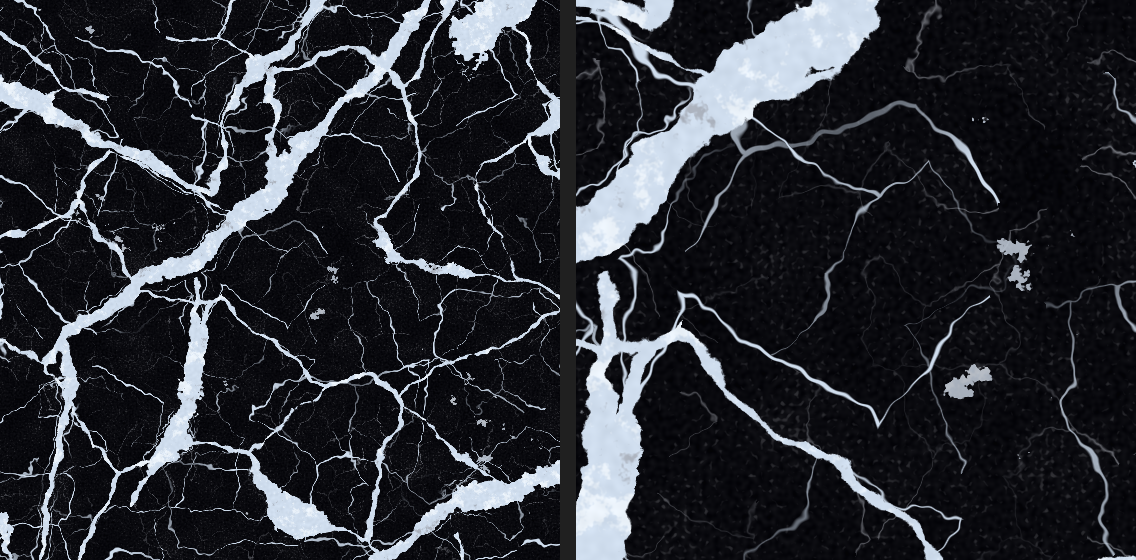
Left: the whole. Right: its middle third, enlarged.
Reproduce this texture procedurally as a three.js fragment shader.

```glsl
// Black marble crossed by ragged icy white veins and branching hairline cracks.
varying vec2 vUv;

const vec3 GROUND = vec3(0.033, 0.034, 0.052);
const vec3 HAIRLINE = vec3(0.50, 0.51, 0.54);
const vec3 STAIN = vec3(0.64, 0.66, 0.70);
const vec3 VEIN = vec3(0.81, 0.865, 0.93);
const vec3 VEIN_LIGHT = vec3(0.92, 0.95, 0.98);
const float EDGE = 0.0008;         // softness of every outline
const float WARP = 0.075;          // bending of the veins
const float BRANCH_SCALE = 4.4;    // cells across the canvas
const float BRANCH_WIDTH = 0.0050; // half widths
const float SWELL = 0.020;
const float TWIG_SCALE = 6.5;
const float TWIG_WIDTH = 0.0019;
const float FINE_SCALE = 11.0;
const float FINE_WIDTH = 0.0011;
const float HAIR_SCALE = 21.0;
const float HAIR_WIDTH = 0.0006;
const float SPECKLE = 0.13;        // brightness of the ground grain

vec2 hash2(vec2 p) {
  vec3 h = fract((p.xyx + 71.7) * vec3(0.1031, 0.1030, 0.0973));
  h += dot(h, h.yzx + 33.33);
  return fract((h.xx + h.yz) * h.zy);
}

float corner(vec2 cell, vec2 offset) {
  return dot(hash2(cell) * 2.0 - 1.0, offset);
}

// Gradient noise, about -0.6 to 0.6.
float noise(vec2 p) {
  vec2 i = floor(p), f = fract(p);
  vec2 u = f * f * f * (f * (f * 6.0 - 15.0) + 10.0);
  vec2 e = vec2(1.0, 0.0);
  return mix(mix(corner(i, f), corner(i + e.xy, f - e.xy), u.x),
             mix(corner(i + e.yx, f - e.yx), corner(i + e.xx, f - e.xx), u.x), u.y);
}

float fbm(vec2 p, float gain) {
  float sum = 0.0, amp = 1.0;
  for (int i = 0; i < 4; i++) {
    sum += amp * noise(p);
    p = mat2(2.1, 1.6, -1.6, 2.1) * p + 5.3;
    amp *= gain;
  }
  return sum;
}

vec2 warp(vec2 p, float freq, float amount) {
  return p + amount * vec2(fbm(p * freq + 3.7, 0.46), fbm(p * freq + 41.2, 0.46));
}

// Signed distance to a cell network whose edges are partly missing and vary in width.
float network(vec2 p, float scale, float width, float swell, float keep) {
  vec2 q = p * scale, base = floor(q), f = fract(q);
  vec2 nearest = vec2(9.0), home = vec2(0.0);
  for (int y = -1; y <= 1; y++) for (int x = -1; x <= 1; x++) {
    vec2 cell = vec2(float(x), float(y));
    vec2 r = cell + hash2(base + cell) - f;
    if (dot(r, r) < dot(nearest, nearest)) { nearest = r; home = cell; }
  }
  float d = 1.0;
  for (int y = -2; y <= 2; y++) for (int x = -2; x <= 2; x++) {
    vec2 cell = home + vec2(float(x), float(y));
    vec2 r = cell + hash2(base + cell) - f;
    vec2 across = r - nearest;
    vec2 chance = hash2(2.0 * base + cell + home + 17.0);
    if (dot(across, across) > 0.0001 && chance.x < keep) {
      float toEdge = dot(0.5 * (nearest + r), normalize(across)) / scale;
      d = min(d, toEdge - width * mix(0.35, 1.0, chance.y) - swell);
    }
  }
  return d;
}

// Tapered trunk vein from a to b.
float trunk(vec2 p, vec2 a, vec2 b, float startWidth, float endWidth, float rough) {
  vec2 ab = b - a;
  float t = clamp(dot(p - a, ab) / dot(ab, ab), 0.0, 1.0);
  return length(p - a - ab * t) - mix(startWidth, endWidth, t) * rough;
}

float cover(float d) { return 1.0 - smoothstep(-EDGE, EDGE, d); }

void main() {
  vec2 p = vUv;
  vec2 bent = warp(p, 3.2, WARP);

  // Trunk veins, mostly rising to the right
  float rough = 1.0 + 1.2 * fbm(p * 9.0 + 8.0, 0.6);
  float trunks = trunk(bent, vec2(0.07, -0.05), vec2(0.12, 0.40), 0.004, 0.010, rough);
  trunks = min(trunks, trunk(bent, vec2(0.12, 0.40), vec2(0.46, 0.67), 0.010, 0.021, rough));
  trunks = min(trunks, trunk(bent, vec2(0.46, 0.67), vec2(0.82, 1.04), 0.016, 0.008, rough));
  trunks = min(trunks, trunk(bent, vec2(0.60, -0.02), vec2(1.06, 0.18), 0.012, 0.029, rough));
  trunks = min(trunks, trunk(bent, vec2(-0.04, 0.84), vec2(0.36, 0.67), 0.017, 0.006, rough));
  trunks = min(trunks, trunk(bent, vec2(0.36, 0.67), vec2(0.56, 1.04), 0.005, 0.012, rough));
  trunks = min(trunks, trunk(bent, vec2(0.32, 0.52), vec2(0.35, 0.30), 0.002, 0.024, rough));
  trunks = min(trunks, trunk(bent, vec2(0.35, 0.30), vec2(0.25, 0.08), 0.026, 0.005, rough));
  trunks = min(trunks, trunk(bent, vec2(0.85, 0.92), vec2(0.91, 0.99), 0.030, 0.044, rough));

  // Branches with swollen ragged knots, and loose flecks
  float ragged = fbm(p * 50.0 + 4.0, 0.55);
  float swell = SWELL * smoothstep(0.18, 0.5, noise(p * 6.5 + 21.0) + 0.2 * ragged);
  swell += 0.0025 * noise(p * 14.0 + 9.0);
  float branches = network(bent + 2.3, BRANCH_SCALE, BRANCH_WIDTH, swell, 0.82);
  float veins = min(trunks, branches) + 0.0045 * ragged;
  float gate = 0.5 * smoothstep(0.25, 0.05, noise(p * 4.0 + 63.0));
  float flecks = smoothstep(0.36, 0.40, fbm(p * 26.0 + 6.0, 0.5) - gate);

  // Cracks of three sizes, and strands running beside the trunks
  float beading = 0.0014 * noise(p * 34.0 + 2.0);
  float near = smoothstep(0.06, 0.0, veins);
  float twigs = cover(network(warp(p, 4.5, 0.062) + 4.9, TWIG_SCALE, TWIG_WIDTH, beading, 0.62));
  twigs *= clamp(1.0 + 1.5 * noise(p * 5.0 + 27.0), 0.3, 1.0);
  float fine = cover(network(warp(p, 7.0, 0.045) + 7.1, FINE_SCALE, FINE_WIDTH, beading, 0.6));
  fine *= clamp(0.6 + 1.5 * noise(p * 6.0 + 12.0) + 0.2 * near, 0.1, 1.0);
  float hair = cover(network(warp(p, 13.0, 0.026) + 13.6, HAIR_SCALE, HAIR_WIDTH, 0.0, 0.5));
  hair *= clamp(0.4 + 1.3 * noise(p * 8.0 + 33.0) + 0.3 * near, 0.05, 1.0);
  float strand = cover(abs(trunks - 0.009 - 0.018 * noise(p * 11.0)) - 0.0009);
  strand *= 0.95 * smoothstep(0.0, 0.12, noise(p * 7.0 + 51.0));
  float cracks = max(max(twigs, fine), strand);

  // Dark ground with soft clouds and fine pale speckles
  float cloud = fbm(p * 14.0, 0.6);
  float speckle = smoothstep(0.15, 0.6, noise(p * 330.0) + 0.3 * cloud);
  float grain = 0.06 * noise(p * 260.0 + 31.0) + 0.018 * cloud + SPECKLE * speckle;
  vec3 color = max(GROUND + grain, vec3(0.010, 0.010, 0.018));
  color = mix(color, HAIRLINE, hair);
  color = mix(color, VEIN, cracks);

  // Pale mottled vein filling with a few grey stains
  float mottle = fbm(p * 26.0 + 15.0, 0.65);
  vec3 filling = mix(VEIN, VEIN_LIGHT, smoothstep(0.05, 0.40, mottle));
  filling = mix(filling, STAIN, 0.8 * smoothstep(0.34, 0.65, -mottle));
  filling += 0.05 * noise(p * 150.0);
  color = mix(color, mix(STAIN, filling, 0.5), flecks * 0.9);
  color = mix(color, filling, cover(veins));

  gl_FragColor = vec4(color, 1.0);
}
```
